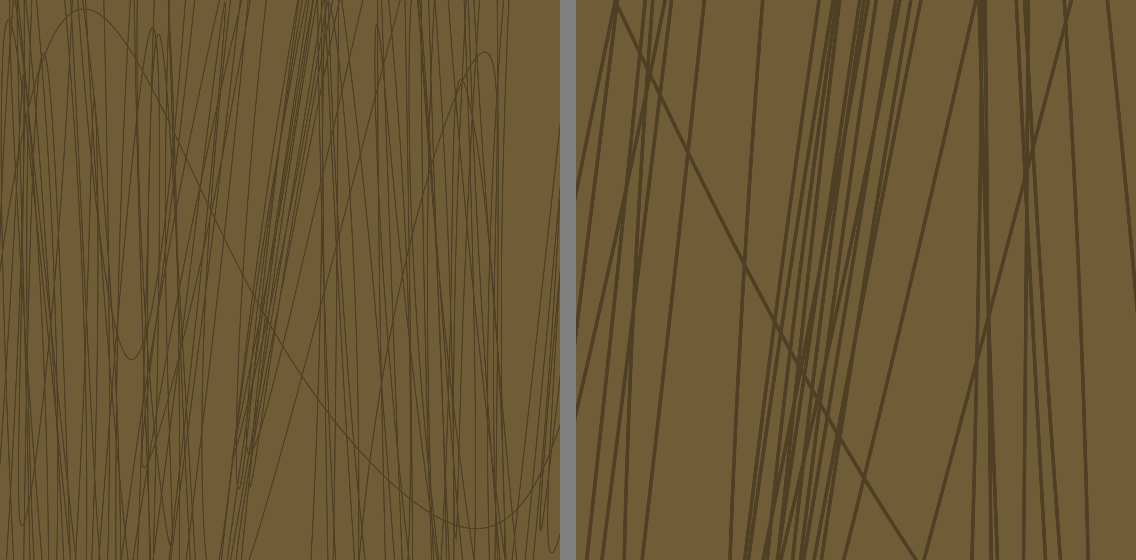
Left, the full canvas; right, a detail of the centre.
Reproduce this pattern procedurally as a Shadertoy shader.

```glsl
// Thin dark scribbles on flat brown: bundles of steep, narrow hairpin strokes
// and one long sweeping curve. Each stroke is an implicit curve divided by its
// gradient length; the nearest stroke decides the ink.

float hash(float n) {
    return fract(sin(n * 12.9898 + 4.137) * 43758.5453);
}

// Distance to a leaning parabola; side is 1 for a peak, -1 for a valley.
float hairpin(vec2 p, float centre, float lean, float bow, float tip, float width, float side) {
    float y = p.y - 0.5;
    float u = p.x - centre - lean * y - bow * y * y;
    float slope = lean + 2.0 * bow * y;
    float w2 = width * width;
    float f = u * u - w2 * side * (tip - p.y);
    vec2 grad = vec2(2.0 * u, w2 * side - 2.0 * u * slope);
    return abs(f) / max(length(grad), 1e-6);
}

// Distance to the long curve from the upper left crest to the lower right trough.
float sweep(vec2 p) {
    float t = (p.x - 0.5) / 0.35;
    float t2 = t * t;
    float k = 1.0 - t2;
    float y = 0.52 - 0.58 * t + 0.116 * t2 * t2 * t - 0.13 * k * k;
    float slope = (0.58 * (t2 * t2 - 1.0) + 0.52 * t * k) / 0.35;
    return abs(p.y - y) / sqrt(1.0 + slope * slope);
}

void mainImage(out vec4 fragColor, in vec2 fragCoord) {
    vec2 p = fragCoord / iResolution.xy;
    float d = sweep(p);

    // Twelve bundles of four strokes with a shared place and lean
    for (int i = 0; i < 48; i++) {
        float id = float(i);
        float bundle = floor(id / 4.0);
        float r = hash(bundle + 71.0);
        float centre = (bundle + hash(bundle + 31.0)) / 12.0 + 0.11 * (hash(id + 103.0) - 0.5);
        float lean = -0.06 + 0.25 * r * r + 0.09 * (hash(id + 211.0) - 0.4);
        float bow = 0.12 * (hash(id + 307.0) - 0.5);
        float side = hash(id + 401.0) < 0.5 ? -1.0 : 1.0;
        float tip = 0.5 + side * (0.3 + 0.6 * hash(id + 503.0));
        float spread = hash(id + 601.0);
        float width = 0.012 + 0.05 * spread * spread;
        d = min(d, hairpin(p, centre, lean, bow, tip, width, side));
    }

    // Two wide arches and a short inner loop
    d = min(d, hairpin(p, 0.80, 0.12, 0.1, 0.907, 0.13, 1.0));
    d = min(d, hairpin(p, 0.25, 0.05, 0.0, 0.95, 0.05, 1.0));
    d = min(d, hairpin(p, 0.235, 0.0, 0.0, 0.358, 0.12, -1.0));

    // Crisp ink edge, a little over half a pixel wide
    float ink = clamp((0.0011 - d) * iResolution.y / 0.6 + 0.5, 0.0, 1.0);
    vec3 brown = vec3(0.44, 0.36, 0.21);
    vec3 darkInk = vec3(0.31, 0.25, 0.145);
    fragColor = vec4(mix(brown, darkInk, ink), 1.0);
}
```
